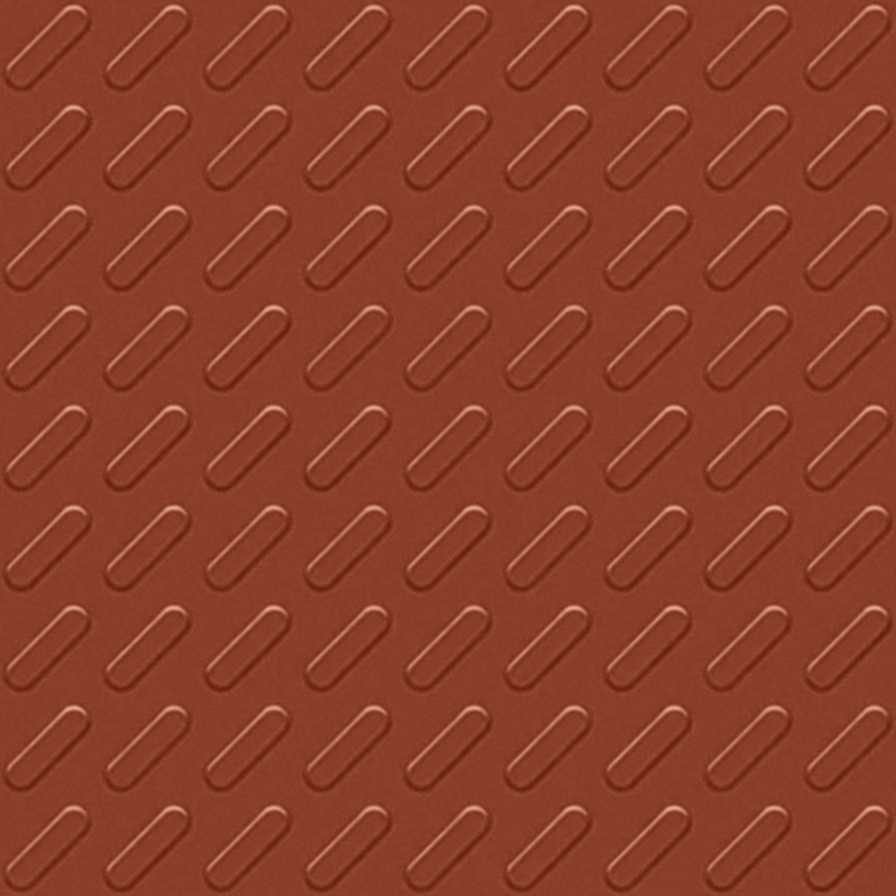
This texture is drawn by a Shadertoy shader. Its source:

```glsl
// Terracotta tread plate: a square grid of raised diagonal capsules.
// Each capsule is a distance field whose rim is lit by its outward normal:
// a crisp pale line on the upper side, dark grooves on the lower side.

const float PITCH = 0.1117;                     // spacing, in canvas heights
const vec2 FIRST = vec2(0.0530, 0.0536);        // centre of the lower left capsule
const vec2 HALF_AXIS = vec2(0.264);             // lengths below are in pitches
const float RADIUS = 0.150;
const float LIGHT_WIDTH = 0.0130;
const float SHADE_WIDTH = 0.020;
const float GROOVE_WIDTH = 0.012;
const vec2 LIGHT_DIR = vec2(-0.12, 0.993);
const float GRAIN_SCALE = 340.0;
const float GRAIN = 0.030;
const float RIM_GRAIN = 0.055;                  // extra roughness near the rims
const float WEAR = 0.12;                        // rim variation between capsules
const float PATCHINESS = 0.28;                  // rim variation along a capsule

const vec3 CLAY = vec3(0.543, 0.243, 0.157);
const vec3 SHADE = vec3(0.385, 0.110, 0.025);
const vec3 SHEEN = vec3(0.710, 0.430, 0.335);
const vec3 GLINT = vec3(0.920, 0.665, 0.555);

float hash(vec2 p) {
    vec3 q = fract(vec3(p.xyx) * 0.1031);
    q += dot(q, q.yzx + 33.33);
    return fract((q.x + q.y) * q.z);
}

float noise(vec2 p) {
    vec2 i = floor(p), f = fract(p);
    f = f * f * (3.0 - 2.0 * f);
    return mix(mix(hash(i), hash(i + vec2(1, 0)), f.x),
               mix(hash(i + vec2(0, 1)), hash(i + vec2(1, 1)), f.x), f.y);
}

// Soft line across distance d, never thinner than a pixel.
float line(float d, float width, float pixel) {
    float w2 = width * width + 0.06 * pixel * pixel;
    return exp(-0.5 * d * d / w2) * width / sqrt(w2);
}

void mainImage(out vec4 fragColor, in vec2 fragCoord) {
    vec2 uv = fragCoord / iResolution.y;
    float pixel = 1.0 / (iResolution.y * PITCH);

    // Repeating cell, centred on its capsule
    vec2 grid = (uv - FIRST) / PITCH + 0.5;
    vec2 id = floor(grid);
    vec2 p = fract(grid) - 0.5;

    // Capsule distance and outward normal
    float along = clamp(dot(p, HALF_AXIS) / dot(HALF_AXIS, HALF_AXIS), -1.0, 1.0);
    vec2 away = p - HALF_AXIS * along;
    float dist = length(away) - RADIUS;
    float facing = dot(away / max(length(away), 1e-4), LIGHT_DIR);
    float wear = 1.0 - WEAR * hash(id + 7.0);
    float patches = 1.0 - PATCHINESS * noise(uv * 130.0 + 31.0);

    // Clay with fine mottling, rougher beside the rims
    float grain = 0.75 * noise(uv * GRAIN_SCALE) + 0.25 * noise(uv * GRAIN_SCALE * 0.3) - 0.5;
    float nearRim = exp(-dist * dist / 0.005);
    vec3 color = CLAY + (GRAIN + RIM_GRAIN * nearRim) * grain;

    // Dark rim on the lower side, faint outline above
    float lower = smoothstep(0.45, -0.5, facing);
    float shade = line(dist - 0.002, SHADE_WIDTH, pixel) * mix(0.05, 0.92, lower);
    color = mix(color, SHADE, shade * wear * patches);

    // Thin grooves on both sides of the highlight
    float groove = 0.32 * line(dist - 0.026, GROOVE_WIDTH, pixel)
                 + 0.38 * line(dist + 0.058, GROOVE_WIDTH, pixel);
    color = mix(color, SHADE, groove * (1.0 - lower) * patches);

    // Weak bounce inside and outside the lower rim
    float bounce = line(dist + 0.054, GROOVE_WIDTH, pixel)
                 + 0.8 * line(dist - 0.058, GROOVE_WIDTH, pixel);
    color = mix(color, SHEEN, 0.18 * lower * bounce);

    // Highlight, brightest over the top end
    float upper = smoothstep(0.15, 0.70, facing);
    float cap = smoothstep(0.65, 1.0, facing) * smoothstep(0.6, 1.0, along);
    float gleam = upper * line(dist + 0.014, LIGHT_WIDTH + 0.005 * cap, pixel);
    color = mix(color, mix(SHEEN, GLINT, 0.55 + 0.45 * cap), gleam * wear * mix(patches, 1.0, cap));

    fragColor = vec4(color, 1.0);
}
```
